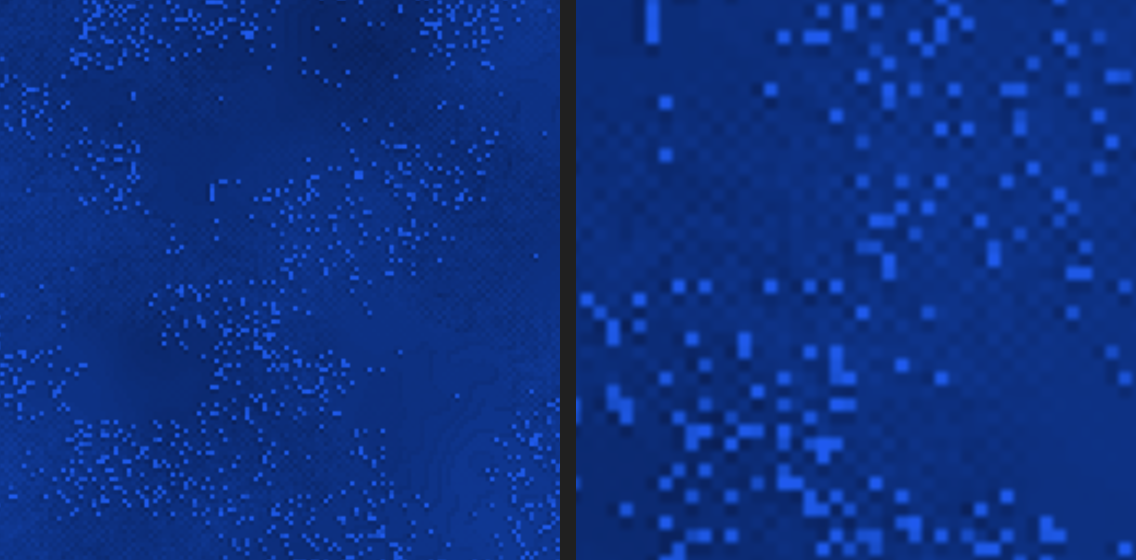
Left, the full canvas; right, a detail of the centre.
Reproduce this texture procedurally as a WebGL 2 fragment shader.

```glsl
#version 300 es
precision highp float;

#define CELLS 128.0
#define BLOCK 16.0
#define BASE_TONE 0.51
#define CLOUD_CONTRAST 0.24
#define BAND_STEP 0.014
#define GRAIN_AMOUNT 0.05
#define SPARK_DENSITY 0.16
#define SHADOW_DEPTH 0.075
#define EDGE_SOFTNESS 0.36

uniform vec2 u_resolution;
out vec4 fragColor;

float hash(vec2 p) {
    vec3 q = fract(vec3(p.xyx) * 0.1031);
    q += dot(q, q.yzx + 33.33);
    return fract((q.x + q.y) * q.z);
}

float valueNoise(vec2 p) {
    vec2 i = floor(p);
    vec2 f = p - i;
    f = f * f * (3.0 - 2.0 * f);
    return mix(mix(hash(i), hash(i + vec2(1.0, 0.0)), f.x),
               mix(hash(i + vec2(0.0, 1.0)), hash(i + vec2(1.0, 1.0)), f.x), f.y);
}

float fbm(vec2 p) {
    float sum = 0.0;
    float weight = 0.53;
    for (int octave = 0; octave < 4; octave++) {
        sum += weight * valueNoise(p);
        p = mat2(1.6, 1.2, -1.2, 1.6) * p + 17.3;
        weight *= 0.5;
    }
    return sum;
}

// Broad clouds with a dark bank at the upper right, cut into faint bands
float cloudBand(vec2 cell) {
    vec2 uv = cell / CELLS;
    vec2 bank = (uv - vec2(0.7, 0.9)) * vec2(2.6, 4.5);
    float tone = BASE_TONE + CLOUD_CONTRAST * (fbm(uv * 3.2 + 5.0) - 0.5);
    tone -= 0.06 * exp(-dot(bank, bank));
    return floor(tone / BAND_STEP + 0.5);
}

// Bright sparks gather in clouds that are gated by square blocks
float spark(vec2 cell) {
    float cluster = smoothstep(0.42, 0.66, valueNoise(cell / CELLS * 5.0 + 41.0));
    float gate = mix(0.1, 1.0, step(0.35, hash(floor(cell / BLOCK) + 7.0)));
    float density = SPARK_DENSITY * cluster * gate + 0.003;
    return step(hash(cell + 211.0), density);
}

float cellTone(vec2 cell) {
    float band = cloudBand(cell);
    float tone = band * BAND_STEP;

    // Woven grain: a broken checker inside soft patches
    float patchMask = smoothstep(0.38, 0.62, valueNoise(cell / CELLS * 6.0 + 83.0));
    float checker = mod(cell.x + cell.y, 2.0) * 2.0 - 1.0;
    float pick = hash(cell + 59.0);
    float weave = pick > 0.5 ? checker * pick : (pick - 0.25) * 1.2;
    tone += GRAIN_AMOUNT * weave * (0.08 + 0.92 * patchMask);

    // Thin dark creases along some band edges
    float crease = step(0.5, abs(band - cloudBand(cell + vec2(1.0, -1.0))));
    tone -= 0.035 * crease * smoothstep(0.5, 0.75, valueNoise(cell / CELLS * 4.0 + 29.0));

    // Each spark casts a dark fringe on the cells beside it
    float fringe = max(spark(cell + vec2(1.0, 0.0)), spark(cell + vec2(0.0, 1.0)));
    tone -= SHADOW_DEPTH * fringe;
    float glow = mix(0.72, 0.94, sqrt(hash(cell + 137.0)));
    return mix(tone, glow, spark(cell));
}

vec3 blueRamp(float tone) {
    float t = clamp((tone - 0.36) / 0.5, -0.25, 1.1);
    return vec3(0.04 + 0.07 * pow(max(t, 0.0), 1.5), 0.13 + 0.2 * t, tone);
}

void main() {
    vec2 p = gl_FragCoord.xy / u_resolution * CELLS - 0.5;
    vec2 cell = floor(p);
    vec2 blend = smoothstep(0.5 - EDGE_SOFTNESS, 0.5 + EDGE_SOFTNESS, p - cell);

    // Soft joins between neighbouring cells
    float lower = mix(cellTone(cell), cellTone(cell + vec2(1.0, 0.0)), blend.x);
    float upper = mix(cellTone(cell + vec2(0.0, 1.0)), cellTone(cell + vec2(1.0, 1.0)), blend.x);
    fragColor = vec4(blueRamp(mix(lower, upper, blend.y)), 1.0);
}
```
